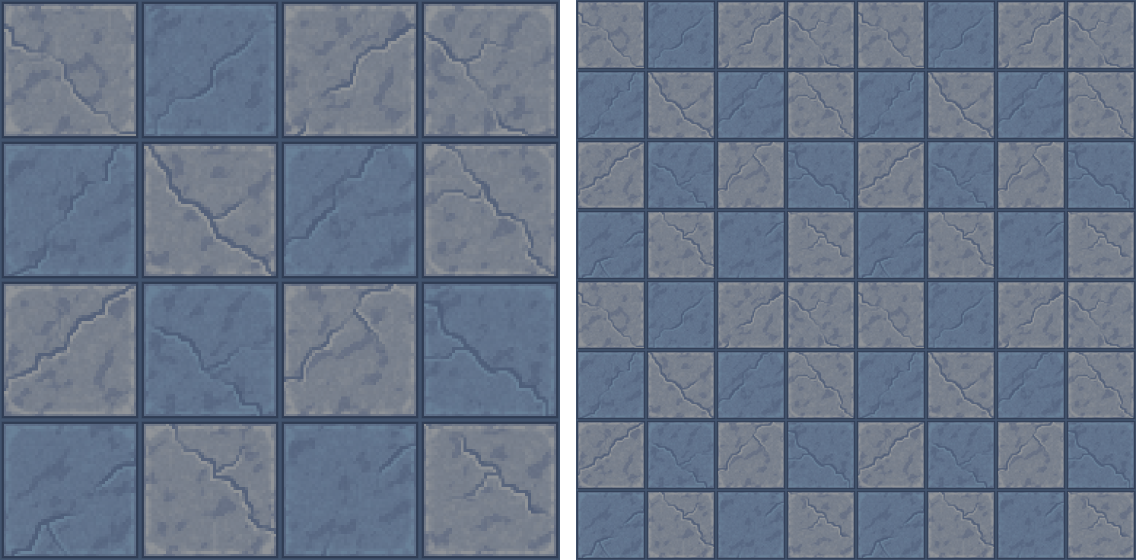
Left, the tile; right, the same tile 2 across and 2 down.
Reproduce this texture procedurally as a three.js fragment shader.

```glsl
// A floor of 4 x 4 worn stone slabs, blue and grey, split by dark grooves.
// Each slab is shaded on a coarse grid of cells: streaky gradient noise for
// the mottling, a wobbling line with a side branch for the crack, a lit rim.
varying vec2 vUv;

const float SLABS = 4.0;
const float CELLS = 192.0;      // coarse shading cells across the canvas
const float GROOVE = 0.028;     // half width of a groove, in slabs

const vec3 GROOVE_DARK = vec3(0.19, 0.24, 0.33);
const vec3 GROOVE_MID  = vec3(0.26, 0.33, 0.43);
const vec3 BLUE_BASE   = vec3(0.38, 0.45, 0.55);
const vec3 BLUE_DARK   = vec3(0.335, 0.395, 0.50);
const vec3 BLUE_LIGHT  = vec3(0.42, 0.52, 0.61);
const vec3 GREY_BASE   = vec3(0.47, 0.50, 0.55);
const vec3 GREY_DARK   = vec3(0.385, 0.425, 0.51);
const vec3 GREY_LIGHT  = vec3(0.59, 0.60, 0.61);
const vec3 CRACK       = vec3(0.28, 0.34, 0.45);

float hash(vec2 p) {
  vec3 a = fract(p.xyx * vec3(0.1031, 0.1030, 0.0973));
  a += dot(a, a.yzx + 33.33);
  return fract((a.x + a.y) * a.z);
}

// Gradient at a lattice point, wrapped to the period
vec2 gradient(vec2 lattice, vec2 period) {
  float angle = 6.2832 * hash(mod(lattice, period) + 17.0);
  return vec2(cos(angle), sin(angle));
}

// Gradient noise, about -0.7 to 0.7
float noise(vec2 p, vec2 period) {
  vec2 i = floor(p), f = p - i;
  vec2 u = f * f * f * (f * (f * 6.0 - 15.0) + 10.0);
  vec2 e = vec2(0.0, 1.0);
  float a = dot(gradient(i, period), f);
  float b = dot(gradient(i + e.yx, period), f - e.yx);
  float c = dot(gradient(i + e.xy, period), f - e.xy);
  float d = dot(gradient(i + e.yy, period), f - e.yy);
  return mix(mix(a, b, u.x), mix(c, d, u.x), u.y);
}

// Wrapping noise stretched along the rising diagonal
float streaks(vec2 uv, vec2 freq) {
  return noise(vec2(uv.x + uv.y, uv.x - uv.y) * freq, freq);
}

// x: signed distance to a wobbling line, y: position along it
vec2 wobblyLine(vec2 q, vec2 dir, float offset, float seed) {
  float along = dot(q, dir);
  float wobble = 0.15 * noise(vec2(along * 4.0, seed), vec2(64.0))
               + 0.06 * noise(vec2(along * 11.0, seed + 9.0), vec2(64.0));
  return vec2(dot(q, vec2(-dir.y, dir.x)) - offset + wobble, along);
}

// x: dark fissure, y: lit lip just below it
vec2 fissure(float dist, float width, float strength) {
  float dark = 1.0 - smoothstep(width * 0.6, width + 0.008, abs(dist));
  float lip = smoothstep(-width - 0.035, -width - 0.018, dist)
            * (1.0 - smoothstep(-width - 0.008, -width + 0.004, dist));
  return vec2(dark, lip) * strength;
}

// Main crack of a slab plus its branch
vec2 cracks(vec2 q, vec2 id, float seed) {
  float falling = mod(id.x + (id.y > 2.5 && id.x < 1.5 ? 1.0 : 0.0), 2.0);
  float slope = mix(0.75, 1.35, hash(id + 3.1)) * (1.0 - 2.0 * falling);
  vec2 dir = normalize(vec2(1.0, slope));
  vec2 line = wobblyLine(q, dir, 0.36 * (hash(id + 5.7) - 0.5), seed);
  float fade = noise(vec2(line.y * 3.0, seed + 4.0), vec2(64.0));
  vec2 main = fissure(line.x, 0.014 + 0.012 * fade, smoothstep(-0.55, 0.05, fade));

  float side = hash(id + 8.3) < 0.5 ? -1.0 : 1.0;
  vec2 branchDir = normalize(vec2(-dir.y, dir.x) + 0.35 * dir);
  vec2 branch = wobblyLine(q, branchDir, 0.4 * (hash(id + 2.2) - 0.5), seed + 20.0);
  float reach = step(0.0, line.x * side) * (1.0 - smoothstep(0.1, 0.45, abs(line.x)));
  float present = mix(0.25, 0.9, step(0.4, hash(id + 6.4)));
  return max(main, fissure(branch.x, 0.011, reach * present));
}

vec3 slab(vec2 uv, vec2 id) {
  vec2 q = fract(uv * SLABS) - 0.5;
  float seed = 0.37 + 40.0 * hash(id + 1.3);
  float edge = 0.5 - max(abs(q.x), abs(q.y));
  float corner = 0.5 - length(max(abs(q) - 0.3, 0.0)) - 0.3;
  float isGrey = max(mod(id.x + id.y, 2.0), step(5.5, id.x + id.y));
  vec3 base = mix(BLUE_BASE, GREY_BASE, isGrey);
  vec3 dark = mix(BLUE_DARK, GREY_DARK, isGrey);
  vec3 light = mix(BLUE_LIGHT, GREY_LIGHT, isGrey);

  // Mottling and grain
  float broad = streaks(uv, vec2(13.0, 22.0)) + 0.5 * streaks(uv, vec2(31.0, 47.0));
  float fine = noise(uv * 64.0, vec2(64.0));
  vec3 col = mix(base, dark, 0.75 * smoothstep(0.16, 0.34, broad + 0.2 * fine));
  col = mix(col, light, 0.22 * smoothstep(0.15, 0.4, fine - 0.5 * broad));
  col += 0.022 * (hash(floor(uv * CELLS)) - 0.5);

  // Lit rim with worn gaps
  float rim = smoothstep(0.035, 0.045, edge) * (1.0 - smoothstep(0.055, 0.085, min(edge, corner)));
  col = mix(col, light, rim * smoothstep(-0.4, 0.15, fine - 0.4 * broad) * 0.75);
  float border = 1.0 - smoothstep(0.032, 0.045, edge);
  col = mix(col, dark, border * (0.35 + 0.5 * smoothstep(0.0, 0.3, broad)));

  vec2 crack = cracks(q, id, seed);
  col = mix(col, light, crack.y * 0.8);
  return mix(col, mix(CRACK, dark, 0.3), crack.x * 0.85);
}

vec3 paving(vec2 uv, float soft) {
  vec2 id = mod(floor(uv * SLABS), SLABS);
  vec2 cell = (floor(uv * CELLS) + 0.5) / CELLS;
  vec2 q = abs(fract(uv * SLABS) - 0.5);
  float edge = 0.5 - max(q.x, q.y);
  vec3 groove = mix(GROOVE_MID, GROOVE_DARK, smoothstep(0.010 - soft, 0.014 + soft, edge));
  return mix(groove, slab(cell, id), smoothstep(GROOVE - soft, GROOVE + soft, edge));
}

void main() {
  // Average 2 x 2 samples to smooth the cell edges
  vec2 pixel = fwidth(vUv);
  vec3 sum = vec3(0.0);
  for (int i = 0; i < 4; i++) {
    vec2 jitter = vec2(mod(float(i), 2.0), floor(float(i) * 0.5)) * 0.5 - 0.25;
    sum += paving(fract(vUv + jitter * pixel), pixel.x * SLABS * 0.3);
  }
  gl_FragColor = vec4(sum * 0.25, 1.0);
}
```
